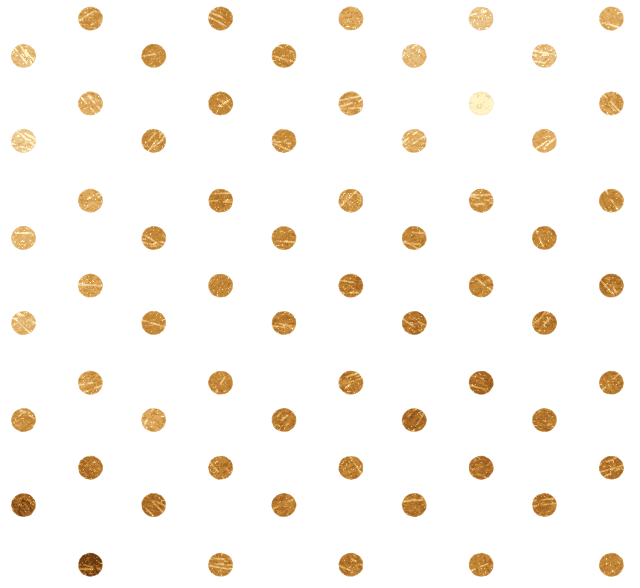
Give the GLSL for this pattern, as a Shadertoy shader.

```glsl
#define PERIOD vec2(0.2035, 0.2845)
#define FIRST_DOT vec2(0.1413, 0.0290)
#define STAGGER vec2(-0.1046, 0.0583)
#define PAIR_GAP 0.1328
#define RADIUS vec2(0.0194, 0.0187)
#define EDGE_WOBBLE 0.022
#define GRAIN 0.36
#define SCRATCH_WIDTH 0.035
#define RIM_COLOR vec3(0.93, 0.86, 0.76)

float hash(vec2 p) {
    vec3 h = fract(vec3(p.xyx) * 0.1031);
    h += dot(h, h.yzx + 33.33);
    return fract((h.x + h.y) * h.z);
}

float noise(vec2 p) {
    vec2 i = floor(p), f = fract(p);
    f = f * f * (3.0 - 2.0 * f);
    return mix(mix(hash(i), hash(i + vec2(1, 0)), f.x),
               mix(hash(i + vec2(0, 1)), hash(i + 1.0), f.x), f.y);
}

float fbm(vec2 p) {
    float sum = 0.0, amp = 0.5;
    for (int i = 0; i < 4; i++) {
        sum += amp * noise(p);
        p = mat2(1.6, 1.2, -1.2, 1.6) * p + 7.3;
        amp *= 0.5;
    }
    return sum / 0.9375;
}

mat2 rotation(float a) {
    return mat2(cos(a), sin(a), -sin(a), cos(a));
}

float glow(vec2 p, vec2 center, vec2 spread) {
    vec2 d = (p - center) / spread;
    return exp(-dot(d, d));
}

// Broad light and shade across the sheet, 0 dark to 1 pale
float sheetTone(vec2 p) {
    float tone = 0.40;
    tone += 0.46 * glow(p, vec2(0.00, 0.24), vec2(0.19, 0.40));
    tone += 0.44 * glow(p, vec2(0.76, 0.04), vec2(0.26, 0.28));
    tone += 0.18 * glow(p, vec2(0.22, 0.62), vec2(0.15, 0.12));
    tone -= 0.42 * glow(p, vec2(0.08, 0.88), vec2(0.16, 0.18));
    tone -= 0.12 * glow(p, vec2(0.78, 0.60), vec2(0.25, 0.20));
    return tone + 0.35 * glow(p, vec2(0.751, 0.162), vec2(0.03));
}

vec3 goldRamp(float t) {
    vec3 c = mix(vec3(0.40, 0.22, 0.07), vec3(0.63, 0.39, 0.15), smoothstep(0.0, 0.22, t));
    c = mix(c, vec3(0.76, 0.53, 0.22), smoothstep(0.22, 0.45, t));
    c = mix(c, vec3(0.87, 0.67, 0.38), smoothstep(0.45, 0.68, t));
    c = mix(c, vec3(0.92, 0.78, 0.56), smoothstep(0.68, 0.88, t));
    return mix(c, vec3(1.0, 0.96, 0.78), smoothstep(0.88, 1.15, t));
}

// Fine light lines, on some dots only; q spans -1 to 1 over the dot
float scratches(vec2 q, float seed, float blur) {
    float lines = 0.0;
    float angle = mix(-1.0, 1.0, hash(vec2(seed, 3.0)));
    for (int i = 0; i < 4; i++) {
        vec2 key = vec2(seed, float(i) + 11.0);
        float tilt = angle + 0.5 * (hash(key) - 0.5);
        vec2 s = rotation(tilt) * q;
        float offset = 1.3 * (hash(key + 5.0) - 0.5);
        float line = 1.0 - smoothstep(SCRATCH_WIDTH, SCRATCH_WIDTH + blur, abs(s.y - offset));
        line *= smoothstep(0.25, 0.6, noise(vec2(s.x * 2.5, seed + float(i) * 9.0)));
        lines = max(lines, line * step(0.55, hash(key + 9.0)));
    }
    return lines;
}

vec3 foil(vec2 q, vec2 center, float seed, float blur) {
    float tone = sheetTone(center) + 0.12 * (hash(vec2(seed, 1.0)) - 0.5);
    vec2 s = rotation(mix(-1.1, 1.1, hash(vec2(seed, 2.0)))) * q;
    float streaks = fbm(s * vec2(2.0, 6.5) + seed) - 0.5;
    float specks = fbm(q * 8.0 + seed * 1.7) - 0.5;
    tone += GRAIN * (streaks + specks);
    tone += 0.35 * smoothstep(0.17, 0.30, specks);
    tone += 0.34 * scratches(q, seed, blur);
    return goldRamp(tone);
}

void mainImage(out vec4 fragColor, in vec2 fragCoord) {
    // Width is one unit, y runs down from the top edge
    vec2 p = vec2(fragCoord.x, iResolution.y - fragCoord.y) / iResolution.x;
    float blur = 1.0 / (iResolution.x * RADIUS.x);
    vec3 color = vec3(1.0);

    // Four staggered rows in each vertical period
    for (int row = 0; row < 4; row++) {
        vec2 start = FIRST_DOT + STAGGER * float(row % 2);
        start.y += PAIR_GAP * float(row / 2);
        vec2 cell = round((p - start) / PERIOD);
        vec2 center = start + cell * PERIOD;
        vec2 q = (p - center) / RADIUS;
        if (dot(q, q) > 1.7) continue;

        float seed = 90.0 * hash(cell + vec2(17.0 * float(row) + 20.0, 31.0));
        float edge = length(q) - 1.0 + EDGE_WOBBLE * 2.0 * (noise(q * 5.0 + seed) - 0.5);
        vec3 gold = foil(q, center, seed, blur);
        gold = mix(gold, RIM_COLOR, 0.55 * smoothstep(-0.10, 0.0, edge));
        color = mix(color, gold, 1.0 - smoothstep(-0.5 * blur, 0.5 * blur, edge));
    }
    fragColor = vec4(color, 1.0);
}
```
